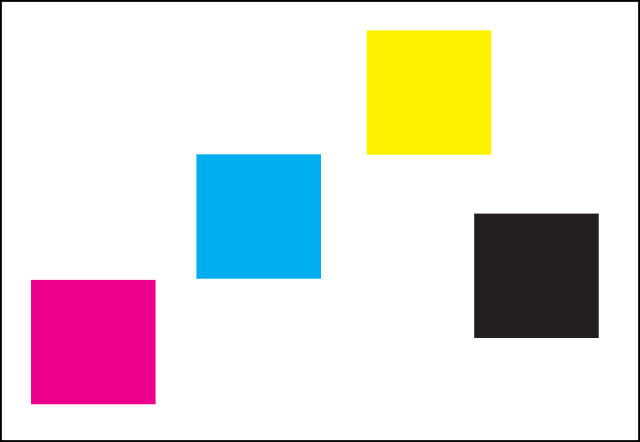
A Shadertoy shader for this background:

```glsl
// Four flat ink squares (magenta, cyan, yellow, black) scattered on a white
// sheet with a thin black frame. Each is a box distance turned into pixel
// coverage, with lengths measured in canvas widths.

const vec2 SHEET = vec2(1.0, 0.6914);

// Signed distance to an axis-aligned box centred on the origin
float boxDistance(vec2 p, vec2 halfSize) {
    vec2 d = abs(p) - halfSize;
    return length(max(d, 0.0)) + min(max(d.x, d.y), 0.0);
}

// Share of a pixel lying inside a shape
float coverage(float dist) {
    return clamp(0.5 - dist * iResolution.x, 0.0, 1.0);
}

// Lays one ink square over the colour below
vec3 inkSquare(vec3 below, vec2 p, vec2 centre, vec3 ink) {
    return mix(below, ink, coverage(boxDistance(p - centre, vec2(0.0973))));
}

void mainImage(out vec4 fragColor, in vec2 fragCoord) {
    vec2 p = fragCoord / iResolution.xy * SHEET;
    vec3 color = vec3(1.0);

    // Ink squares
    color = inkSquare(color, p, vec2(0.1458, 0.1563), vec3(0.926, 0.0, 0.549));
    color = inkSquare(color, p, vec2(0.4042, 0.3527), vec3(0.0, 0.682, 0.941));
    color = inkSquare(color, p, vec2(0.6703, 0.5466), vec3(1.0, 0.949, 0.0));
    color = inkSquare(color, p, vec2(0.8382, 0.2600), vec3(0.137, 0.122, 0.125));

    // Frame along the sheet edge
    float inside = coverage(boxDistance(p - 0.5 * SHEET, 0.5 * SHEET - 0.0029));
    fragColor = vec4(color * inside, 1.0);
}
```
